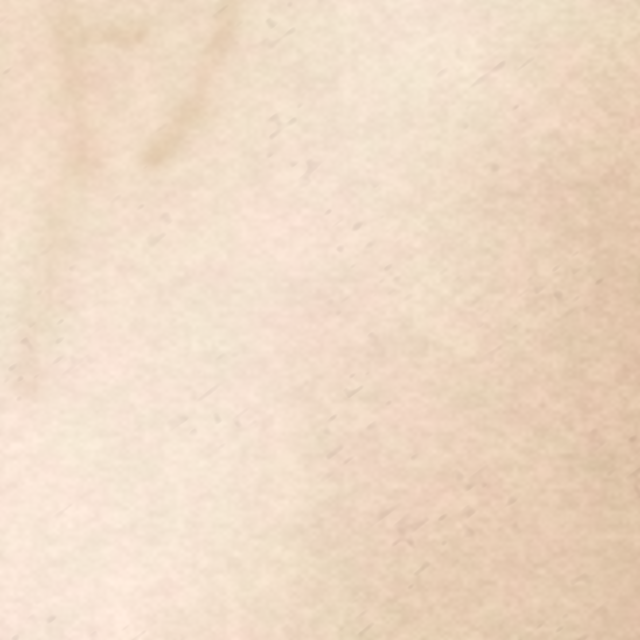
Reproduce this texture procedurally as a Shadertoy shader.

```glsl
// Aged cream paper with a tan shadow, faint brown stains and soft fibrous grain.

float hash(vec2 p) {
    return fract(sin(dot(p, vec2(127.1, 311.7))) * 43758.5453);
}

float noise(vec2 p) {
    vec2 i = floor(p), f = fract(p);
    f = f * f * (3.0 - 2.0 * f);
    return mix(mix(hash(i), hash(i + vec2(1, 0)), f.x),
               mix(hash(i + vec2(0, 1)), hash(i + vec2(1, 1)), f.x), f.y);
}

// Fractal noise, centred on zero
float fbm(vec2 p) {
    float sum = 0.0, amp = 0.5;
    for (int i = 0; i < 4; i++) {
        sum += amp * (noise(p) - 0.5);
        p = mat2(0.8, 0.6, -0.6, 0.8) * p * 2.03 + 17.3;
        amp *= 0.5;
    }
    return sum;
}

// Soft streak along the segment from a to b
float streak(vec2 p, vec2 a, vec2 b, float width) {
    vec2 ab = b - a;
    float d = length(p - a - ab * clamp(dot(p - a, ab) / dot(ab, ab), 0.0, 1.0));
    return exp(-d * d / (width * width));
}

void mainImage(out vec4 fragColor, in vec2 fragCoord) {
    vec2 uv = fragCoord / iResolution.xy;
    float cloud = fbm(uv * 4.0 + 3.0);
    vec2 warped = uv + 0.05 * vec2(fbm(uv * 9.0), fbm(uv * 9.0 + 40.0));

    // Broad shadow at the lower right, darkest along the right edge
    float slope = uv.x - 0.55 * uv.y + 0.22 * cloud;
    float shadow = smoothstep(0.08, 0.68, slope);
    vec3 color = mix(vec3(0.962, 0.893, 0.826), vec3(0.902, 0.802, 0.700), shadow);
    float edge = smoothstep(0.82, 1.03, uv.x + 0.1 * cloud) * smoothstep(0.9, 0.55, uv.y);
    color -= edge * vec3(0.025, 0.04, 0.04);

    // Yellowed upper left corner and pale lower left
    color -= vec3(0.022, 0.034, 0.058) * smoothstep(0.62, 0.1, length(uv - vec2(0.08, 1.0)));
    color += vec3(0.012, 0.016, 0.018) * smoothstep(0.5, 0.0, length(uv - vec2(0.15, 0.05)));

    // Blurred brown stains
    float stain = 0.7 * streak(warped, vec2(0.11, 0.95), vec2(0.13, 0.74), 0.035);
    stain = max(stain, 0.8 * streak(warped, vec2(0.10, 0.94), vec2(0.21, 0.94), 0.022));
    stain = max(stain, 0.8 * streak(warped, vec2(0.36, 1.0), vec2(0.32, 0.85), 0.022));
    stain = max(stain, streak(warped, vec2(0.31, 0.83), vec2(0.24, 0.76), 0.028));
    stain = max(stain, 0.5 * streak(warped, vec2(0.11, 0.72), vec2(0.07, 0.54), 0.030));
    stain = max(stain, 0.6 * streak(warped, vec2(0.07, 0.54), vec2(0.04, 0.41), 0.035));
    color -= vec3(0.045, 0.068, 0.088) * stain * (0.85 + fbm(uv * 16.0));

    // Mottling: brightness, then drifts between pink and green
    color += 0.040 * fbm(uv * 11.0 + 8.0);
    color += vec3(0.020, -0.022, 0.008) * fbm(uv * 6.0 + 60.0);
    color += vec3(0.014, -0.012, 0.006) * (noise(uv * 26.0 + 5.0) - 0.5);

    // Grain, slightly longer across than up
    float grain = noise(uv * vec2(92.0, 112.0)) - 0.5;
    grain += 0.8 * (noise(uv * vec2(46.0, 66.0) + 31.0) - 0.5);
    grain += 0.6 * (noise(uv * vec2(165.0, 180.0) + 77.0) - 0.5);
    color += grain * mix(0.030, 0.042, shadow) * vec3(0.95, 1.0, 1.05);

    // Sparse slanting grey-brown flecks
    vec2 slant = mat2(0.8, -0.6, 0.6, 0.8) * uv;
    float fleck = smoothstep(0.74, 1.0, noise(slant * vec2(48.0, 88.0) + 12.0));
    color -= fleck * vec3(0.055, 0.055, 0.05) * smoothstep(0.35, 0.75, noise(uv * 9.0 + 21.0));

    fragColor = vec4(clamp(color, 0.0, 1.0), 1.0);
}
```
